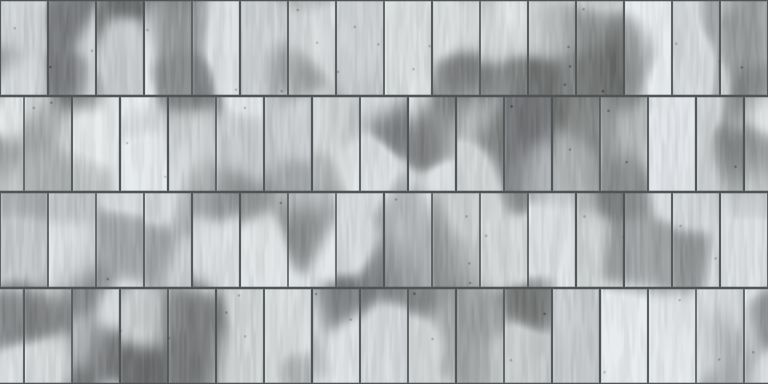
This texture is drawn by a Shadertoy shader. Its source:

```glsl
#define TILES vec2(16.0, 4.0)
#define SEAM_HALF vec2(0.0025, 0.0033)
#define SEAM_COLOR vec3(0.31, 0.33, 0.34)
#define METAL_TINT vec3(0.982, 1.0, 1.008)
#define BASE_TONE 0.845
#define TILE_VARIATION 0.13
#define STAIN_CELLS vec2(14.0, 7.0)
#define STAIN_DEPTH 0.36
#define STREAK_CELLS vec2(288.0, 14.0)
#define STREAK_DEPTH 0.11
#define SPECK_CELLS vec2(40.0, 20.0)

vec3 hash3(vec2 p) {
    vec3 q = fract(p.xyx * vec3(0.1031, 0.1030, 0.0973));
    q += dot(q, q.yxz + 33.33);
    return fract((q.xxy + q.yzz) * q.zyx);
}

// Smooth cellular noise: random cell values blended by distance, wrapping at period
float softCells(vec2 p, vec2 period, float seed) {
    vec2 cell = floor(p);
    float total = 0.0, weights = 0.0;
    for (int j = -1; j <= 1; j++) {
        for (int i = -1; i <= 1; i++) {
            vec2 neighbour = cell + vec2(i, j);
            vec3 rnd = hash3(mod(neighbour, period) + seed);
            vec2 delta = neighbour + 0.15 + 0.7 * rnd.xy - p;
            float weight = exp(-5.0 * dot(delta, delta));
            total += weight * rnd.z;
            weights += weight;
        }
    }
    return total / weights;
}

// Sparse round pits, at most one per cell
float specks(vec2 uv, float aspect, float pixel) {
    vec2 p = uv * SPECK_CELLS;
    vec3 rnd = hash3(floor(p) + 71.0);
    vec2 delta = (fract(p) - 0.2 - 0.6 * rnd.xy) / SPECK_CELLS * vec2(aspect, 1.0);
    float dot_ = 1.0 - smoothstep(0.001, 0.003 + pixel, length(delta));
    return dot_ * step(0.93, rnd.z);
}

void mainImage(out vec4 fragColor, in vec2 fragCoord) {
    vec2 uv = fragCoord / iResolution.xy;
    float aspect = iResolution.x / iResolution.y;
    float pixel = 1.0 / iResolution.y;

    // Staggered rows: even rows, counted from the bottom, shift by half a tile
    vec2 grid = uv * TILES;
    float row = floor(grid.y);
    grid.x += 0.5 * (1.0 - mod(row, 2.0));
    vec2 tile = mod(floor(grid), TILES);
    vec2 local = fract(grid);
    vec3 tileRnd = hash3(tile + 17.0);

    // Sheet tone, soft stains and vertical brushing
    float tone = BASE_TONE + TILE_VARIATION * (tileRnd.x - 0.5);
    vec2 stainPos = uv * STAIN_CELLS + 0.45 * (tileRnd.yz - 0.5);
    float stain = softCells(stainPos, STAIN_CELLS, 5.0);
    tone -= STAIN_DEPTH * smoothstep(0.32, 0.92, stain);
    float fine = softCells(uv * STREAK_CELLS, STREAK_CELLS, 31.0 * tileRnd.y);
    float broad = softCells(uv * STREAK_CELLS * vec2(0.25, 0.5), STREAK_CELLS * vec2(0.25, 0.5), 9.0);
    tone += STREAK_DEPTH * (0.6 * fine + 0.4 * broad - 0.5);
    tone -= 0.16 * specks(uv, aspect, pixel);

    // Distance to the tile edges, in canvas heights
    vec2 size = vec2(aspect, 1.0) / TILES;
    vec2 edge = (0.5 - abs(local - 0.5)) * size;

    // Catch light on the left fold of some sheets
    float fold = 1.0 - smoothstep(0.003, 0.009, local.x * size.x);
    tone += 0.07 * fold * tileRnd.z;
    vec3 color = min(tone, 0.925) * METAL_TINT;
    color.b += 0.012 * (tileRnd.y - 0.5);

    // Seams, with a slightly different width at each upright joint
    float joint = mod(tile.x + step(0.5, local.x), TILES.x);
    float jointWidth = 0.8 + 0.4 * hash3(vec2(joint, row) + 43.0).x;
    vec2 halfWidth = SEAM_HALF * vec2(jointWidth, 1.0);
    vec2 seam = 1.0 - smoothstep(halfWidth - 0.75 * pixel, halfWidth + 0.75 * pixel, edge);
    color = mix(color, SEAM_COLOR, max(seam.x, seam.y));

    fragColor = vec4(color, 1.0);
}
```
